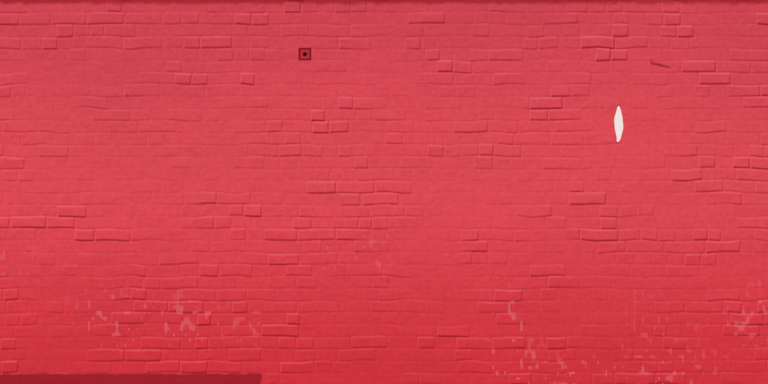
Reproduce this texture procedurally as a WebGL 1 fragment shader.

```glsl
precision highp float;
uniform vec2 u_resolution;

#define COURSES 32.0
#define BRICKS_ACROSS 22.0
#define JOINT 0.0022
#define EDGE_SOFTNESS 0.0035
#define RELIEF_STEP 0.0045
#define HEADER_SHARE 0.35
#define PAINT_TOP vec3(0.81, 0.27, 0.32)
#define PAINT_MIDDLE vec3(0.85, 0.285, 0.325)
#define PAINT_BOTTOM vec3(0.81, 0.20, 0.24)
#define SHADOW vec3(0.58, 0.10, 0.14)
#define HIGHLIGHT vec3(0.93, 0.42, 0.46)
#define BARE_PLASTER vec3(0.93, 0.89, 0.87)

float hash(vec2 p) {
  vec3 q = fract(vec3(p.xyx) * 0.1031);
  q += dot(q, q.yzx + 33.33);
  return fract((q.x + q.y) * q.z);
}

float noise(vec2 p) {
  vec2 i = floor(p), f = fract(p);
  f = f * f * (3.0 - 2.0 * f);
  return mix(mix(hash(i), hash(i + vec2(1.0, 0.0)), f.x),
             mix(hash(i + vec2(0.0, 1.0)), hash(i + 1.0), f.x), f.y);
}

float fbm(vec2 p) {
  float sum = 0.0, amplitude = 0.5;
  for (int i = 0; i < 4; i++) {
    sum += amplitude * noise(p);
    p = p * 2.03 + 17.3;
    amplitude *= 0.5;
  }
  return sum;
}

float boxDistance(vec2 p, vec2 halfSize) {
  vec2 d = abs(p) - halfSize;
  return length(max(d, 0.0)) + min(max(d.x, d.y), 0.0);
}

// Raised bricks, blurred by thick layers of paint
float brickHeight(vec2 p) {
  p += 0.007 * (vec2(noise(p * 16.0), noise(p * 18.0 + 40.0)) - 0.5);
  vec2 size = vec2(2.0 / BRICKS_ACROSS, 1.0 / COURSES);
  vec2 q = p / size;
  float course = floor(q.y);
  q.x += 0.5 * mod(course, 2.0) + 0.35 * hash(vec2(course, 7.0));
  q.x += 0.4 * noise(vec2(q.x * 0.7, course * 5.0));

  // Some stretchers split into two headers
  float isHeader = step(hash(vec2(floor(q.x), course) + 61.0), HEADER_SHARE);
  q.x *= 1.0 + isHeader;
  size.x /= 1.0 + isHeader;
  vec2 id = vec2(floor(q.x) + 300.0 * isHeader, course);

  float corner = 0.003;
  vec2 halfSize = size * 0.5 - JOINT - corner;
  float d = boxDistance((fract(q) - 0.5) * size, halfSize) - corner;
  float body = 1.0 - smoothstep(-EDGE_SOFTNESS, EDGE_SOFTNESS, d);
  float prominence = 0.12 + 0.75 * pow(hash(id + 13.0), 2.5);
  float exposure = smoothstep(0.25, 0.65, noise(p * vec2(7.0, 11.0) + 5.0));
  return body * prominence * mix(0.3, 1.0, exposure);
}

float wallHeight(vec2 p) {
  float lumps = fbm(p * vec2(18.0, 30.0));
  float grain = noise(p * vec2(85.0, 120.0));
  return brickHeight(p) + 0.45 * lumps + 0.07 * grain;
}

float cover(float d, float pixel) {
  return 1.0 - smoothstep(-pixel, pixel, d);
}

void main() {
  vec2 p = gl_FragCoord.xy / u_resolution.y;
  float pixel = 1.0 / u_resolution.y;

  // Faded paint, richer towards the ground
  vec3 color = mix(PAINT_BOTTOM, PAINT_MIDDLE, smoothstep(0.0, 0.55, p.y));
  color = mix(color, PAINT_TOP, smoothstep(0.6, 1.0, p.y));
  color *= 1.0 + 0.07 * (fbm(p * vec2(3.0, 5.0)) - 0.47);
  color *= 1.0 + 0.05 * (noise(p * 130.0) - 0.5);

  // Light from above and slightly left
  vec2 toLight = RELIEF_STEP * vec2(-0.35, 0.94);
  float light = wallHeight(p) - wallHeight(p + toLight);
  color = mix(color, SHADOW, clamp(-light * 1.1, 0.0, 0.85));
  color = mix(color, HIGHLIGHT, clamp(light * 0.8, 0.0, 0.55));

  // Pale scuffs, mostly low on the wall
  float patches = smoothstep(0.6, 0.85, noise(p * 6.0 + 21.0));
  patches += smoothstep(0.14, 0.0, length(p - vec2(0.49, 0.17)));
  float flecks = smoothstep(0.72, 0.9, noise(p * vec2(95.0, 70.0)));
  color = mix(color, vec3(0.86, 0.45, 0.47),
              0.5 * clamp(patches, 0.0, 1.0) * flecks * smoothstep(0.6, 0.2, p.y));

  // Dark base strip and shaded top edge
  float ragged = 0.006 * (noise(p * 60.0) - 0.5);
  float strip = cover(boxDistance(p, vec2(0.68, 0.027)) + ragged, pixel * 1.5);
  color = mix(color, vec3(0.54, 0.10, 0.15), 0.7 * strip);
  color = mix(color, SHADOW, 0.65 * smoothstep(0.985, 0.997, p.y + ragged));

  // Small broken gash
  vec2 gash = p - vec2(1.72, 0.834);
  gash.y += 0.35 * gash.x + ragged * 3.0;
  color = mix(color, vec3(0.42, 0.08, 0.12),
              0.7 * cover(boxDistance(gash, vec2(0.025, 0.002)), 0.004));

  // Painted anchor plate with a bolt
  vec2 plate = p - vec2(0.794, 0.859);
  float plateEdge = boxDistance(plate, vec2(0.016));
  color = mix(color, vec3(0.48, 0.08, 0.12), cover(plateEdge, pixel));
  color = mix(color, vec3(0.72, 0.18, 0.23), cover(plateEdge + 0.004, pixel));
  color = mix(color, vec3(0.20, 0.05, 0.07), cover(length(plate) - 0.005, pixel));

  // Tall chip down to bare plaster
  vec2 chip = p - vec2(1.61, 0.677);
  chip.x += 0.008 * (noise(p * 45.0) - 0.5);
  float taper = 0.011 * sqrt(max(0.0, 1.0 - pow(chip.y / 0.047, 2.0)));
  float chipMask = cover(abs(chip.x) - taper, pixel) * step(abs(chip.y), 0.047);
  color = mix(color, BARE_PLASTER, chipMask);

  gl_FragColor = vec4(color, 1.0);
}
```
